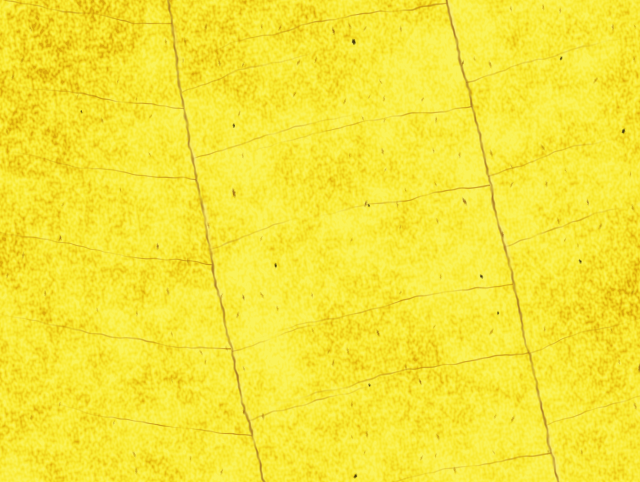
A WebGL 2 fragment shader for this texture:

```glsl
#version 300 es
precision highp float;
// Yellow, leaf-like aged paper: layered gradient noise sets a tone that is
// looked up in a colour ramp, then two leaning veins with thin side veins
// and scattered flecks are laid over it.

uniform vec2 u_resolution;
out vec4 fragColor;

float hash(vec2 c) {
  vec3 q = fract(c.xyx * 0.1031);
  q += dot(q, q.yzx + 33.33);
  return fract((q.x + q.y) * q.z);
}

float cornerSlope(vec2 cell, vec2 offset) {
  float a = 6.2832 * hash(cell);
  return dot(vec2(cos(a), sin(a)), offset);
}

float gradientNoise(vec2 p) {
  vec2 i = floor(p), f = p - i;
  vec2 u = f * f * f * (f * (f * 6.0 - 15.0) + 10.0);
  vec2 e = vec2(1, 0);
  return mix(mix(cornerSlope(i, f), cornerSlope(i + e, f - e), u.x),
             mix(cornerSlope(i + e.yx, f - e.yx), cornerSlope(i + e.xx, f - e.xx), u.x), u.y);
}

mat2 rotation(float a) {
  return mat2(cos(a), sin(a), -sin(a), cos(a));
}

float stain(vec2 p, vec2 centre, vec2 size) {
  vec2 q = (p - centre) / size;
  return exp(-dot(q, q));
}

// Coverage of a line of the given half width, never thinner than a pixel
float stroke(float d, float halfWidth, float px) {
  return (1.0 - smoothstep(0.0, halfWidth + px, abs(d)));
}

// Sparse, randomly turned grains, one at most per cell
float flecks(vec2 p, float cells, float chance, vec2 size, float px) {
  vec2 id = floor(p * cells) + 17.0;
  vec2 jitter = 0.25 + 0.5 * vec2(hash(id + 3.7), hash(id + 8.3));
  vec2 q = rotation(1.2 * (hash(id + 5.1) - 0.5)) * (fract(p * cells) - jitter) / cells;
  q += 0.0015 * gradientNoise(p * 260.0);
  vec2 r = size * (0.5 + hash(id + 1.9));
  float d = (length(q / r) - 1.0) * min(r.x, r.y);
  return step(hash(id), chance) * (1.0 - smoothstep(-px, px, d));
}

// Horizontal place of a main vein at height y
float veinX(float y, int vein) {
  float t = 1.0 - y;
  return vein == 0 ? 0.35 + 0.198 * t - 0.07 * t * (1.0 - t) : 0.928 + 0.231 * t;
}

// Strength of all side veins leaving one main vein; s is the distance from it
float sideVeins(vec2 p, float s, int vein, float px) {
  float side = s < 0.0 ? 0.0 : 1.0;
  float wobble = 0.012 * gradientNoise(p * 9.0) + 0.003 * gradientNoise(p * 45.0);
  float sum = 0.0;
  for (int k = -2; k < 7; k++) {
    vec2 id = vec2(float(k) + 20.0, float(vein) * 7.0 + side * 3.0);
    float root = 0.07 + 0.18 * float(k) + 0.04 * side + 0.05 * (hash(id) - 0.5);
    float bend = side > 0.5 ? 0.36 * s - 0.25 * s * s
               : vein == 0 ? -0.1 * s + 0.15 * s * s : 0.1 * s - 0.18 * s * s;
    float reach = (side > 0.5 ? 0.24 : 0.36) * (0.7 + 0.6 * hash(id + 4.4));
    float fade = 1.0 - smoothstep(0.5 * reach, 1.4 * reach, abs(s));
    float strength = mix(0.8, 0.5, side) + 0.3 * hash(id + 9.2);
    sum = max(sum, stroke(p.y - root - bend - wobble, 0.0008, px) * fade * strength);
  }
  return sum * (0.65 + 0.9 * gradientNoise(p * 22.0) + 0.3 * exp(-abs(s) * 30.0));
}

vec3 paperColour(float level) {
  vec3 ramp[6] = vec3[6](vec3(0.86, 0.67, 0.05), vec3(0.92, 0.78, 0.08), vec3(0.95, 0.85, 0.13),
                         vec3(0.97, 0.91, 0.18), vec3(0.98, 0.93, 0.26), vec3(0.98, 0.95, 0.35));
  float l = clamp(level, 0.0, 4.999);
  int i = int(l);
  return mix(ramp[i], ramp[i + 1], fract(l));
}

void main() {
  float px = 1.0 / u_resolution.y;
  vec2 p = gl_FragCoord.xy * px;

  // Broad stains and clouds
  float cloud = 1.3 * gradientNoise(p * 2.6 + 4.0) + 1.0 * gradientNoise(rotation(0.6) * p * 6.5)
              + 1.1 * gradientNoise(rotation(1.1) * p * 15.0 + 9.0) + 0.4;
  cloud -= 1.2 * stain(p, vec2(0.0, 0.66), vec2(0.2, 0.34)) + 0.8 * stain(p, vec2(0.3, 1.0), vec2(0.4, 0.12))
         + 0.9 * stain(p, vec2(1.3, 0.37), vec2(0.14, 0.09)) + 0.8 * stain(p, vec2(0.78, 0.19), vec2(0.2, 0.1));

  // Fibrous grain, rougher where the paper is darker
  float grain = 1.2 * gradientNoise(rotation(0.3) * p * 34.0) + 1.6 * gradientNoise(rotation(0.1) * p * vec2(84, 66))
              + 2.2 * gradientNoise(rotation(-0.15) * p * vec2(165, 128));
  float tone = cloud + grain * clamp(1.0 - 0.25 * cloud, 0.75, 1.4);
  vec3 colour = paperColour(3.1 + 1.2 * tone);

  // Veins: a broken brown line with a pale edge, and fine branches
  for (int vein = 0; vein < 2; vein++) {
    float s = p.x - veinX(p.y, vein);
    float branch = clamp(sideVeins(p, s, vein, px), 0.0, 1.0);
    colour = mix(colour, vec3(0.72, 0.5, 0.06), 0.65 * branch);
    float d = s + 0.006 * gradientNoise(vec2(p.y * 16.0, float(vein) + 0.4)) + 0.003 * gradientNoise(p * 70.0);
    float patches = smoothstep(-0.15, 0.4, gradientNoise(p * vec2(20, 11) + 31.0));
    colour = mix(colour, vec3(0.97, 0.92, 0.52), 0.6 * patches * stroke(d - 0.004, 0.006, px));
    float ink = 0.65 + 0.7 * gradientNoise(p * vec2(60, 38));
    colour = mix(colour, vec3(0.66, 0.47, 0.13), clamp(ink, 0.2, 0.95) * stroke(d, 0.0025, px));
  }

  // Brown fibres and a few nearly black specks
  colour = mix(colour, vec3(0.68, 0.47, 0.03), 0.6 * flecks(p, 27.0, 0.13, vec2(0.0013, 0.0035), px));
  colour = mix(colour, vec3(0.55, 0.33, 0.03), 0.75 * flecks(p + 0.37, 11.0, 0.1, vec2(0.0018, 0.005), px));
  colour = mix(colour, vec3(0.2, 0.14, 0.02), 0.9 * flecks(p + 0.61, 7.0, 0.14, vec2(0.0022, 0.0035), px));
  fragColor = vec4(colour, 1.0);
}
```
